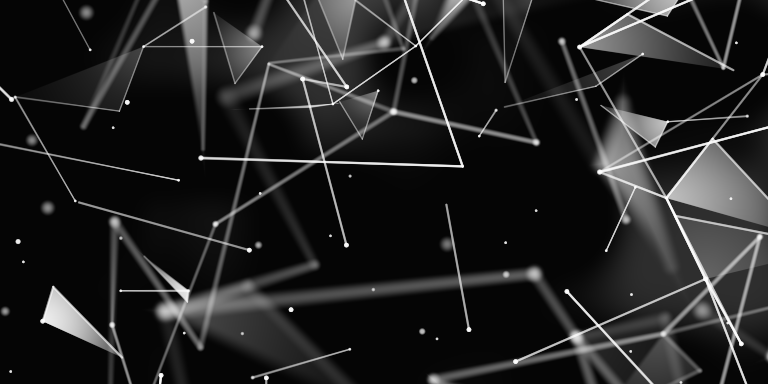
A WebGL 2 fragment shader for this background:

```glsl
#version 300 es
precision highp float;

uniform vec2 u_resolution;
out vec4 fragColor;

// Lengths are in canvas heights
const float BACKGROUND = 0.02;
const float EXPOSURE = 3.0;
const float HAZE = 0.06;
const float JITTER = 0.84;
const float DOT_SCALE = 2.2;
const float DOT_CHANCE = 0.75;
const float FACET_LIGHT = 0.4;
const float EDGE_LIGHT = 0.45;
const float CROWD_SCALE = 2.4;
const vec2 LINK_STEPS[5] = vec2[5](
    vec2(1, 0), vec2(0, 1), vec2(1, 1), vec2(1, -1), vec2(2, 1));

struct Layer {
    float cellSize;
    float lineWidth;    // half width of a link
    vec2 blurRange;     // least and greatest defocus
    float linkChance;
    float facetChance;
    float angle;
    float gain;
};

const Layer FAR = Layer(0.43, 0.005, vec2(0.012, 0.04), 0.15, 0.3, 0.6, 0.48);
const Layer MIDDLE = Layer(0.3, 0.0029, vec2(0.003, 0.018), 0.13, 0.26, 2.2, 0.65);
const Layer NEAR = Layer(0.29, 0.0026, vec2(0.0007, 0.003), 0.14, 0.2, 0.3, 1.15);
const Layer FINE = Layer(0.21, 0.0014, vec2(0.0007, 0.004), 0.05, 0.13, 3.7, 0.9);

float hash(vec2 p) {
    return fract(sin(dot(p, vec2(127.1, 311.7))) * 43758.55);
}

float noise(vec2 p) {
    vec2 i = floor(p), f = fract(p);
    f = f * f * (3.0 - 2.0 * f);
    return mix(mix(hash(i), hash(i + vec2(1, 0)), f.x),
               mix(hash(i + vec2(0, 1)), hash(i + vec2(1, 1)), f.x), f.y);
}

// Position in xy, defocus in z
vec3 node(vec2 cell, Layer layer) {
    vec2 offset = vec2(hash(cell), hash(cell + 41.3)) - 0.5;
    float depth = hash(cell + 83.7);
    return vec3((cell + 0.5 + JITTER * offset) * layer.cellSize,
                mix(layer.blurRange.x, layer.blurRange.y, depth * depth));
}

// Stroke or disc edge that spreads and dims with defocus
float softEdge(float dist, float radius, float blur) {
    float soft = max(blur, 0.7 / u_resolution.y);
    float cover = 1.0 - smoothstep(max(radius - soft, 0.0), radius + soft, dist);
    return cover * radius / (radius + 0.8 * blur);
}

float link(vec2 p, vec3 a, vec3 b, float width) {
    vec2 ab = b.xy - a.xy;
    float t = clamp(dot(p - a.xy, ab) / dot(ab, ab), 0.0, 1.0);
    return softEdge(length(p - a.xy - ab * t), width, mix(a.z, b.z, t));
}

// Positive to the right of the line from a to b
float sideDistance(vec2 p, vec2 a, vec2 b) {
    vec2 dir = normalize(b - a);
    return dot(p - a, vec2(dir.y, -dir.x));
}

// Filled triangle, brightest at corner a
float facet(vec2 p, vec3 a, vec3 b, vec3 c) {
    float turn = sign(sideDistance(b.xy, a.xy, c.xy));
    float d = max(turn * sideDistance(p, a.xy, b.xy),
              max(turn * sideDistance(p, b.xy, c.xy), turn * sideDistance(p, c.xy, a.xy)));
    float soft = max((a.z + b.z + c.z) / 3.0, 0.7 / u_resolution.y);
    float fade = clamp(1.0 - length(p - a.xy) / length(b.xy - a.xy), 0.0, 1.0);
    return (1.0 - smoothstep(-soft, soft, d)) * mix(0.12, 1.0, fade * sqrt(fade));
}

float network(vec2 uv, Layer layer) {
    float s = sin(layer.angle), c = cos(layer.angle);
    mat2 rotation = mat2(c, s, -s, c);
    float shift = 9.7 * layer.angle;
    vec2 p = rotation * uv + shift;
    vec2 home = floor(p / layer.cellSize);
    float light = 0.0;
    for (int y = -2; y <= 1; y++)
    for (int x = -2; x <= 1; x++) {
        vec2 cell = home + vec2(x, y);
        vec3 a = node(cell, layer);
        // All layers share the same crowded and empty regions
        vec2 place = (a.xy - shift) * rotation;
        float crowding = mix(0.2, 1.65, smoothstep(0.2, 0.85, noise(place * CROWD_SCALE + 4.0)));

        if (hash(cell + 17.9) < DOT_CHANCE)
            light += softEdge(length(p - a.xy), DOT_SCALE * layer.lineWidth, a.z);

        for (int k = 0; k < 5; k++) {
            float pick = hash(cell + 0.37 * LINK_STEPS[k] + 5.1);
            if (pick > layer.linkChance * crowding) continue;
            float strength = mix(0.3, 1.3, hash(vec2(pick * 91.0, 3.0)));
            light += strength * link(p, a, node(cell + LINK_STEPS[k], layer), layer.lineWidth);
        }

        if (hash(cell + 29.3) < layer.facetChance * crowding) {
            float slimness = hash(cell + 61.7);
            vec3 b = node(cell + vec2(1, step(0.5, hash(cell + 7.7))), layer);
            b = mix(a, b, mix(1.0, 0.6, slimness));
            vec3 tip = mix(a, node(cell + vec2(0, 1), layer), mix(0.8, 0.18, slimness));
            light += FACET_LIGHT * mix(0.22, 2.8, slimness * slimness) * facet(p, a, b, tip);
            light += EDGE_LIGHT * (link(p, a, tip, layer.lineWidth) + link(p, tip, b, layer.lineWidth));
        }
    }
    return light * layer.gain;
}

void main() {
    vec2 uv = gl_FragCoord.xy / u_resolution.y;
    float cloud = noise(uv * CROWD_SCALE + 4.0) * noise(uv * 4.7 + 11.0);
    float light = HAZE * smoothstep(0.25, 0.75, cloud);
    light += network(uv, FAR) + network(uv, MIDDLE) + network(uv, NEAR) + network(uv, FINE);
    float grey = BACKGROUND + (1.0 - BACKGROUND) * (1.0 - exp(-EXPOSURE * light));
    fragColor = vec4(vec3(grey), 1.0);
}
```
